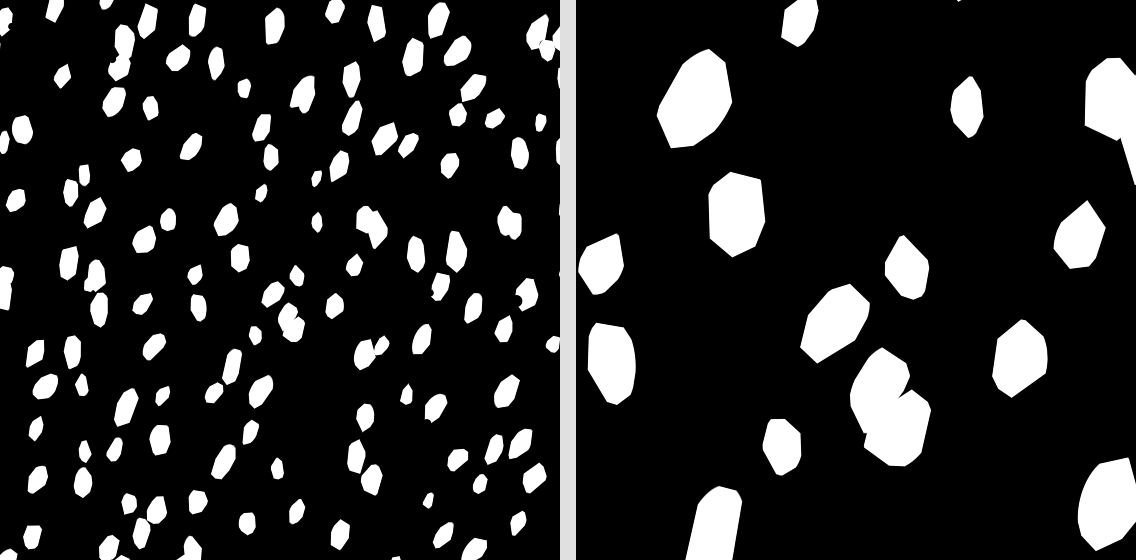
Left: the whole. Right: its middle third, enlarged.
A WebGL 2 fragment shader for this pattern:

```glsl
#version 300 es
precision highp float;
// Scattered white grains, faceted and leaning to the right, on black.

uniform vec2 u_resolution;
out vec4 fragColor;

// Integer hash (PCG style): three values in 0..1 per cell and salt.
vec3 hash3(vec2 cell, int salt) {
    uvec3 v = uvec3(ivec3(ivec2(cell) + 64, salt));
    v = v * 1664525u + 1013904223u;
    v.x += v.y * v.z;
    v.y += v.z * v.x;
    v.z += v.x * v.y;
    v ^= v >> 16u;
    v.x += v.y * v.z;
    v.y += v.z * v.x;
    v.z += v.x * v.y;
    return vec3(v >> 8u) / 16777216.0;
}

// Signed distance to an ellipse trimmed by randomly placed flat facets.
float grainDistance(vec2 p, vec2 radii, vec2 cell) {
    float d = (length(p / radii) - 1.06) * radii.x;
    for (int i = 0; i < 9; i++) {
        vec3 h = hash3(cell, 10 + i);
        float angle = (float(i) + 0.7 * h.x) * 6.2832 / 9.0;
        vec2 normal = vec2(cos(angle), sin(angle)) / radii;
        d = max(d, (dot(p, normal) - mix(0.78, 1.1, h.y)) / length(normal));
    }
    return d;
}

// Distance to the grain owned by one cell; far away if the cell is empty.
float cellGrain(vec2 uv, vec2 cell) {
    vec3 place = hash3(cell, 1);
    vec3 form = hash3(cell, 2);
    vec3 chip = hash3(cell, 3);
    if (place.z > 0.86) return 1.0;

    vec2 center = (cell + 0.5 + 0.95 * (place.xy - 0.5)) / 12.0;
    float tilt = mix(-0.1, 0.68, form.x);
    float c = cos(tilt), s = sin(tilt);
    vec2 p = mat2(c, s, -s, c) * (uv - center);

    float halfWidth = mix(0.008, 0.0195, sqrt(form.y));
    vec2 radii = halfWidth * vec2(1.0, mix(1.4, 2.05, form.z));
    float d = grainDistance(p, radii, cell);

    // A few grains have a notch bitten out of the rim.
    if (chip.x < 0.09) {
        float a = 6.2832 * chip.y;
        vec2 notch = radii * vec2(cos(a), sin(a));
        d = max(d, halfWidth * mix(0.35, 0.6, chip.z) - length(p - notch));
    }
    return d;
}

void main() {
    vec2 uv = gl_FragCoord.xy / u_resolution.y;
    vec2 home = floor(uv * 12.0);

    // Union of the grains in the surrounding cells.
    float d = 1.0;
    for (int y = -1; y <= 1; y++)
        for (int x = -1; x <= 1; x++)
            d = min(d, cellGrain(uv, home + vec2(x, y)));

    float edge = 0.6 / u_resolution.y;
    float white = 1.0 - smoothstep(-edge, edge, d);
    fragColor = vec4(vec3(white), 1.0);
}
```
